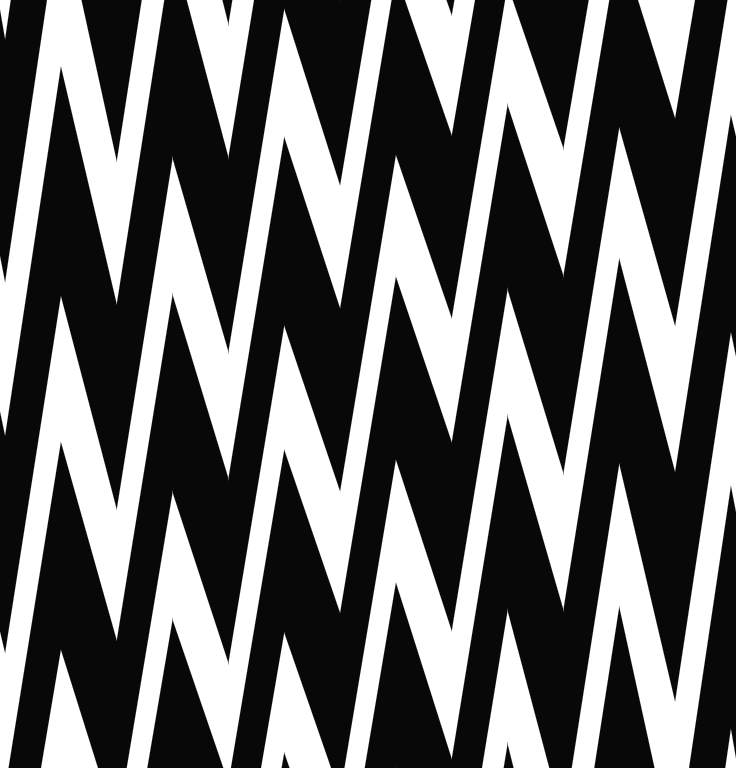
Give the GLSL for this pattern, as a Shadertoy shader.

```glsl
// White zigzag bands on near-black, leaning upward to the right, with a smooth warp.
// Each band edge is a polyline through evenly spaced columns; its height there is a
// polynomial of column and band number, symmetric under a half turn of the canvas.

const vec3 INK = vec3(0.03);
const vec3 PAPER = vec3(1.0);
const float COLUMN_PITCH = 0.0727;   // peak to valley, in canvas heights
const float HALF_BAND = 0.2;         // half white width, in band periods
const int BAND_REACH = 4;            // bands drawn either side of the middle
const float ZIGZAG = 0.1628;         // half height of the alternating part
const float CLIMB = 0.1124;          // rise per column
const float CLIMB_BEND = 0.000137;   // cubic easing of the rise
const float PERIOD = 0.3971;         // band spacing at the centre
const float PERIOD_SPREAD = 0.00034; // wider spacing toward the sides
const float PERIOD_SKEW = 0.00365;   // spacing difference of peaks and valleys
const float FAN = 0.0043;            // spacing change along a column
const float EDGE_SOFTNESS = 1.1;     // edge blend in pixels

// Height of a band edge at a column; columns lie at half-integers.
float vertexHeight(float column, float band) {
    float peak = mod(column - 0.5, 2.0) < 0.5 ? 1.0 : -1.0;
    float square = column * column;
    float base = ZIGZAG * peak + column * (CLIMB - CLIMB_BEND * square);
    float spacing = PERIOD + PERIOD_SPREAD * square - PERIOD_SKEW * peak * column;
    return base - band * (spacing + FAN * column * band);
}

// Signed distance above the straight edge segment that spans this cell.
float aboveEdge(vec2 p, float band) {
    float column = p.x / COLUMN_PITCH;
    float left = floor(column - 0.5) + 0.5;
    float start = vertexHeight(left, band);
    float rise = vertexHeight(left + 1.0, band) - start;
    float slope = rise / COLUMN_PITCH;
    return (p.y - start - rise * (column - left)) / sqrt(1.0 + slope * slope);
}

void mainImage(out vec4 fragColor, in vec2 fragCoord) {
    vec2 p = (fragCoord - 0.5 * iResolution.xy) / iResolution.y;
    float blend = EDGE_SOFTNESS / iResolution.y;

    // Add up the coverage of each band between its upper and lower edges
    float white = 0.0;
    for (int i = -BAND_REACH; i <= BAND_REACH; i++) {
        float band = float(i);
        float upper = clamp(0.5 - aboveEdge(p, band - HALF_BAND) / blend, 0.0, 1.0);
        float lower = clamp(0.5 + aboveEdge(p, band + HALF_BAND) / blend, 0.0, 1.0);
        white += upper * lower;
    }

    fragColor = vec4(mix(INK, PAPER, min(white, 1.0)), 1.0);
}
```
